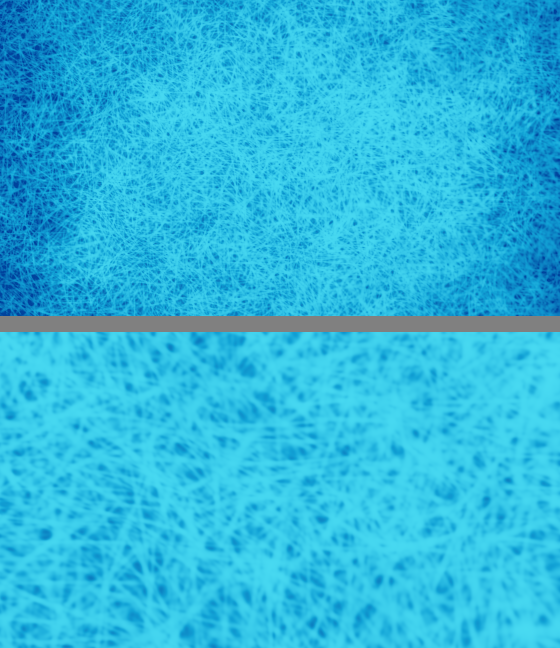
Top, the full canvas; bottom, a detail of the centre.
A Shadertoy shader for this texture:

```glsl
#define LAYERS 40
#define FIBER_LENGTH 0.15
#define FIBER_SPACING 0.028
#define FIBER_WIDTH 0.0029
#define FIBER_CONTRAST 1.2
#define PATCH_CONTRAST 1.0
#define CENTER_TONE 0.96
#define SIDE_SHADE 0.74
#define TOP_SHADE 0.27
#define DEEP_BLUE vec3(0.02, 0.37, 0.68)
#define MID_BLUE vec3(0.07, 0.64, 0.84)
#define PALE_CYAN vec3(0.23, 0.80, 0.92)

vec3 hash3(vec2 p) {
    vec3 q = fract(p.xyx * vec3(0.1031, 0.1030, 0.0973));
    q += dot(q, q.yxz + 33.33);
    return fract((q.xxy + q.yzz) * q.zyx);
}

float noise(vec2 p) {
    vec2 i = floor(p), f = fract(p);
    f = f * f * (3.0 - 2.0 * f);
    float low = mix(hash3(i).x, hash3(i + vec2(1, 0)).x, f.x);
    float high = mix(hash3(i + vec2(0, 1)).x, hash3(i + vec2(1, 1)).x, f.x);
    return mix(low, high, f.y);
}

float fbm(vec2 p) {
    float sum = 0.0, weight = 0.5;
    for (int i = 0; i < 4; i++) {
        sum += weight * noise(p);
        p = mat2(1.6, 1.2, -1.2, 1.6) * p + 7.3;
        weight *= 0.6;
    }
    return sum / 1.088;
}

// One layer of nearly parallel strands, each kept inside its own long cell
float strands(vec2 p, float spacing, float width, float seed) {
    float row = floor(p.y / spacing);
    float along = p.x / FIBER_LENGTH + hash3(vec2(row, seed)).x * 9.0;
    vec3 rnd = hash3(vec2(floor(along) + seed * 17.0, row + seed * 5.0));
    float u = fract(along) - 0.5;
    float v = fract(p.y / spacing) - 0.5;
    float center = (rnd.x - 0.5) * 0.3 + (rnd.y - 0.5) * 0.5 * u;
    float d = (v - center) * spacing / width;
    float ends = 1.0 - smoothstep(0.25, 0.5, abs(u));
    return 1.5 * rnd.z * rnd.z * ends * exp(-d * d);
}

// Strands of every direction piled on top of each other
float fiberWeb(vec2 p, float width) {
    float sum = 0.0;
    for (int i = 0; i < LAYERS; i++) {
        float k = float(i);
        float angle = k * 2.39996;
        float c = cos(angle), s = sin(angle);
        vec2 q = mat2(c, -s, s, c) * p + vec2(k * 1.37, k * 0.73);
        float size = 0.75 + 0.5 * fract(k * 0.618);
        sum += strands(q, FIBER_SPACING * size, width * size, k + 1.0);
    }
    return 1.0 - exp(-0.45 * sum);
}

vec3 palette(float tone) {
    return tone < 0.63 ? mix(DEEP_BLUE, MID_BLUE, tone / 0.63)
                       : mix(MID_BLUE, PALE_CYAN, (tone - 0.63) / 0.37);
}

void mainImage(out vec4 fragColor, in vec2 fragCoord) {
    vec2 p = fragCoord / iResolution.y + 3.0;
    vec2 side = abs(2.0 * fragCoord / iResolution.xy - 1.0);

    // Gently bent fibres, softer toward the right
    vec2 bend = vec2(noise(p * 7.0), noise(p * 7.0 + 40.0)) - 0.5;
    float blur = smoothstep(0.3, 1.0, fragCoord.x / iResolution.x);
    float web = fiberWeb(p + 0.03 * bend, FIBER_WIDTH * (1.0 + 0.35 * blur));

    // Loose and dense patches
    float patches = 0.55 * fbm(p * 6.0) + 0.45 * fbm(p * 22.0 + 11.0) - 0.5;

    // Bright middle, shaded rim
    float rim = side.x * side.x * side.x;
    float light = CENTER_TONE - SIDE_SHADE * rim - TOP_SHADE * side.y * side.y;
    float detail = FIBER_CONTRAST * (web - 0.63) + PATCH_CONTRAST * patches;
    float tone = light + detail * mix(0.9, 1.2, rim);

    // Soft ceiling on the highlights
    tone = -log(exp(-6.0 * tone) + exp(-6.9)) / 6.0;
    fragColor = vec4(clamp(palette(max(tone, -0.25)), 0.0, 1.0), 1.0);
}
```
